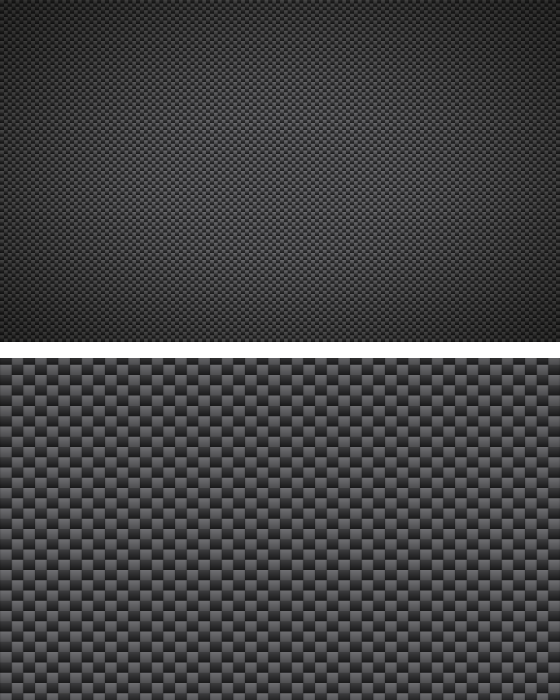
Top, the full canvas; bottom, a detail of the centre.
Reproduce this pattern procedurally as a Shadertoy shader.

```glsl
#define REPEATS vec2(72.0, 50.0)
#define LIGHT_TOP 0.44
#define LIGHT_BOTTOM 0.31
#define DARK_TOP 0.24
#define DARK_BOTTOM 0.10
#define SEAM_WIDTH 0.08
#define SEAM_SHADE 0.88
#define EDGE_LIGHT 0.45
#define GLOW_CENTER vec2(0.5, 0.47)
#define SAMPLES 4

// Brightness of the weave: neighbouring strands are shifted by half a repeat
float weave(vec2 uv) {
    vec2 p = uv * REPEATS;
    float column = floor(p.x * 2.0);
    float across = fract(p.x * 2.0);
    float along = fract(p.y + 0.5 * mod(column, 2.0));

    // Each strand fades downward, first on the raised block, then below it
    float raised = mix(LIGHT_BOTTOM, LIGHT_TOP, along * 2.0 - 1.0);
    float sunken = mix(DARK_BOTTOM, DARK_TOP, along * 2.0);
    float shade = along > 0.5 ? raised : sunken;

    // Narrow shadow where two strands meet
    float edge = min(across, 1.0 - across);
    return shade * mix(SEAM_SHADE, 1.0, smoothstep(0.0, SEAM_WIDTH * 2.0, edge));
}

void mainImage(out vec4 fragColor, in vec2 fragCoord) {
    // Average over the pixel to smooth the small blocks
    float shade = 0.0;
    for (int y = 0; y < SAMPLES; y++) {
        for (int x = 0; x < SAMPLES; x++) {
            vec2 offset = (vec2(x, y) + 0.5) / float(SAMPLES) - 0.5;
            shade += weave((fragCoord + offset) / iResolution.xy);
        }
    }
    shade /= float(SAMPLES * SAMPLES);

    // Soft central light with slightly warmer borders
    float falloff = smoothstep(0.15, 0.78, length(fragCoord / iResolution.xy - GLOW_CENTER));
    vec3 tint = mix(vec3(0.99, 0.99, 1.02), vec3(1.01, 1.0, 0.98), falloff);
    fragColor = vec4(shade * mix(1.0, EDGE_LIGHT, falloff) * tint, 1.0);
}
```
